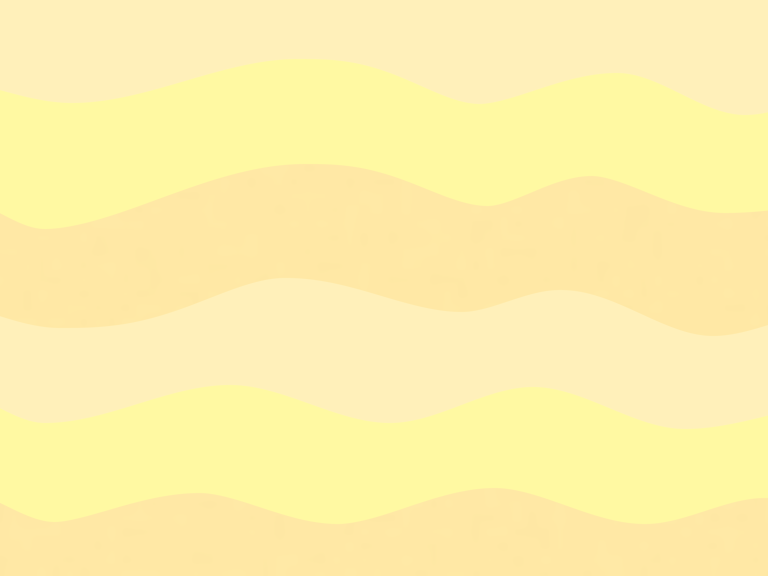
This background is drawn by a WebGL 1 fragment shader. Its source:

```glsl
precision highp float;
// Six wavy pastel bands stacked down the canvas: cream, yellow, sand, twice.
// Each dividing line eases between its own troughs and crests, and the
// bands are layered from the top down with smoothed edges.

uniform vec2 u_resolution;

#define CREAM vec3(1.0, 0.943, 0.73)
#define YELLOW vec3(1.0, 0.978, 0.635)
#define SAND vec3(1.0, 0.91, 0.647)
#define CANVAS vec2(768.0, 576.0) // units across and down
#define SOFTNESS 0.8              // edge half width in output steps
#define MOTTLE 0.006              // faint grain of the sand bands
#define GRAIN_SIZE 14.0

float hash(vec2 p) {
  return fract(sin(dot(p, vec2(127.1, 311.7))) * 43758.55);
}

float valueNoise(vec2 p) {
  vec2 cell = floor(p);
  vec2 f = fract(p);
  f = f * f * (3.0 - 2.0 * f);
  float low = mix(hash(cell), hash(cell + vec2(1.0, 0.0)), f.x);
  float high = mix(hash(cell + vec2(0.0, 1.0)), hash(cell + 1.0), f.x);
  return mix(low, high, f.y);
}

// Eased height change from turn a to turn b; b.z skews the easing.
float swell(float x, vec3 a, vec3 b) {
  float t = clamp((x - a.x) / (b.x - a.x), 0.0, 1.0);
  return (b.y - a.y) * smoothstep(0.0, 1.0, pow(t, b.z));
}

// Depth of a dividing line through alternating crests and troughs.
float wave(float x, vec3 enter, vec3 trough1, vec3 crest1, vec3 trough2,
           vec3 crest2, vec3 trough3, vec3 leave) {
  return enter.y + swell(x, enter, trough1) + swell(x, trough1, crest1)
    + swell(x, crest1, trough2) + swell(x, trough2, crest2)
    + swell(x, crest2, trough3) + swell(x, trough3, leave);
}

// Dividing lines, counted from the top; each turn is (x, depth, skew).
float divider(int i, float x) {
  if (i == 1) return wave(x, vec3(-80, 75, 1), vec3(72, 103, 1),
    vec3(298, 59, 1), vec3(480, 104, 1.45), vec3(617, 73, 0.85),
    vec3(745, 115, 1), vec3(880, 80, 1));
  if (i == 2) return wave(x, vec3(-40, 200, 1), vec3(45, 229, 1),
    vec3(305, 164, 0.9), vec3(488, 206, 1.4), vec3(592, 176, 0.87),
    vec3(725, 213, 0.87), vec3(880, 200, 1));
  if (i == 3) return wave(x, vec3(-80, 298, 1), vec3(60, 328, 1),
    vec3(285, 278, 1.4), vec3(462, 312, 1.08), vec3(560, 290, 0.95),
    vec3(713, 336, 1.05), vec3(830, 312, 1));
  if (i == 4) return wave(x, vec3(-50, 391, 1), vec3(45, 423, 1),
    vec3(230, 385, 1), vec3(390, 423, 1), vec3(533, 387, 1),
    vec3(685, 429, 1), vec3(860, 400, 1));
  return wave(x, vec3(-40, 491, 1), vec3(55, 522, 1),
    vec3(200, 493, 0.82), vec3(338, 524, 0.9), vec3(495, 488, 0.9),
    vec3(645, 524, 0.95), vec3(765, 498, 1));
}

void main() {
  // Canvas units, with depth growing downward.
  vec2 p = gl_FragCoord.xy / u_resolution;
  p = vec2(p.x, 1.0 - p.y) * CANVAS;
  float blur = SOFTNESS * CANVAS.y / u_resolution.y;

  vec3 sand = SAND + MOTTLE * (valueNoise(p / GRAIN_SIZE) - 0.5);

  // Lay each lower band over the ones above it.
  vec3 color = CREAM;
  for (int i = 1; i <= 5; i++) {
    float kind = mod(float(i), 3.0);
    vec3 band = kind < 0.5 ? CREAM : (kind < 1.5 ? YELLOW : sand);
    color = mix(color, band, smoothstep(-blur, blur, p.y - divider(i, p.x)));
  }
  gl_FragColor = vec4(color, 1.0);
}
```
